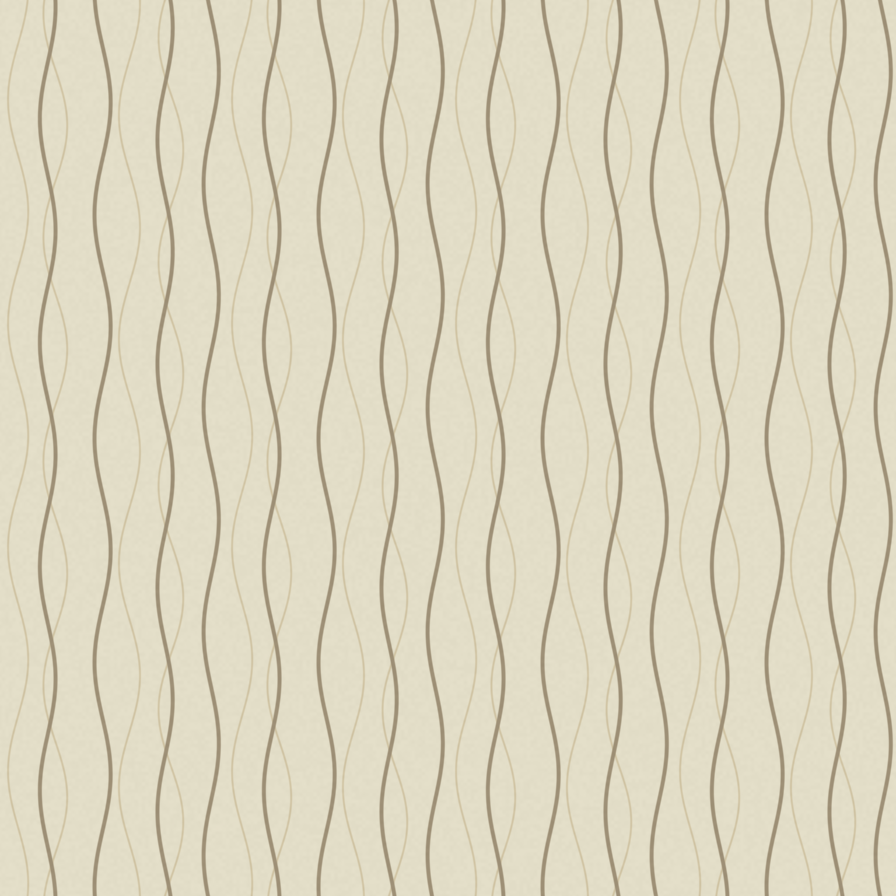
Write a Shadertoy shader that draws this pattern.

```glsl
const float TILES = 4.0;
const float GRAIN_CELLS = 256.0;
const vec3 CREAM = vec3(0.888, 0.868, 0.782);
const vec3 TAN = vec3(0.800, 0.745, 0.610);
const vec3 BROWN = vec3(0.615, 0.560, 0.460);

float hash(vec2 p) {
    vec3 q = fract(p.xyx * 0.1031);
    q += dot(q, q.yzx + 33.33);
    return fract((q.x + q.y) * q.z);
}

// Value noise that wraps after a whole number of cells
float wrappedNoise(vec2 p, float period) {
    vec2 cell = floor(p);
    vec2 f = fract(p);
    f = f * f * (3.0 - 2.0 * f);
    vec2 a = mod(cell, period);
    vec2 b = mod(cell + 1.0, period);
    return mix(mix(hash(a), hash(vec2(b.x, a.y)), f.x),
               mix(hash(vec2(a.x, b.y)), hash(b), f.x), f.y);
}

// Distance to a vertical wave; crest is the height of its rightmost point
float waveDistance(vec2 p, float center, float amplitude, float crest) {
    const float TAU = 6.28318;
    float angle = TAU * (p.y - crest);
    float offset = p.x - center - amplitude * cos(angle);
    float slope = TAU * amplitude * sin(angle);
    return abs(fract(offset + 0.5) - 0.5) / sqrt(1.0 + slope * slope);
}

float stroke(float distance, float halfWidth, float softness) {
    return 1.0 - smoothstep(halfWidth - softness, halfWidth + softness, distance);
}

void mainImage(out vec4 fragColor, in vec2 fragCoord) {
    vec2 uv = fragCoord / iResolution.xy;
    // Tile space, with y measured downward
    vec2 p = vec2(uv.x, 1.0 - uv.y) * TILES;
    float pixel = TILES / iResolution.y;
    float softness = max(0.0045, 0.7 * pixel);

    // Center, amplitude and crest of each wave in a tile
    vec3 thinWaves[4] = vec3[4](
        vec3(0.081, 0.045, 0.945), vec3(0.247, 0.053, 0.560),
        vec3(0.578, 0.047, 0.016), vec3(0.763, 0.055, 0.670));
    vec3 thickWaves[4] = vec3[4](
        vec3(0.213, 0.035, 0.030), vec3(0.458, 0.036, 0.458),
        vec3(0.737, 0.034, 0.125), vec3(0.943, 0.034, 0.320));

    float thin = 0.0;
    float thick = 0.0;
    for (int i = 0; i < 4; i++) {
        vec3 t = thinWaves[i];
        vec3 k = thickWaves[i];
        thin = max(thin, stroke(waveDistance(p, t.x, t.y, t.z), 0.0042, softness));
        thick = max(thick, stroke(waveDistance(p, k.x, k.y, k.z), 0.0088, softness));
    }

    // Thin waves lie beneath the thick ones
    vec3 color = mix(CREAM, TAN, 0.85 * thin);
    color = mix(color, BROWN, thick);

    // Faint paper grain
    color += 0.018 * (wrappedNoise(uv * GRAIN_CELLS, GRAIN_CELLS) - 0.5);
    fragColor = vec4(color, 1.0);
}
```
